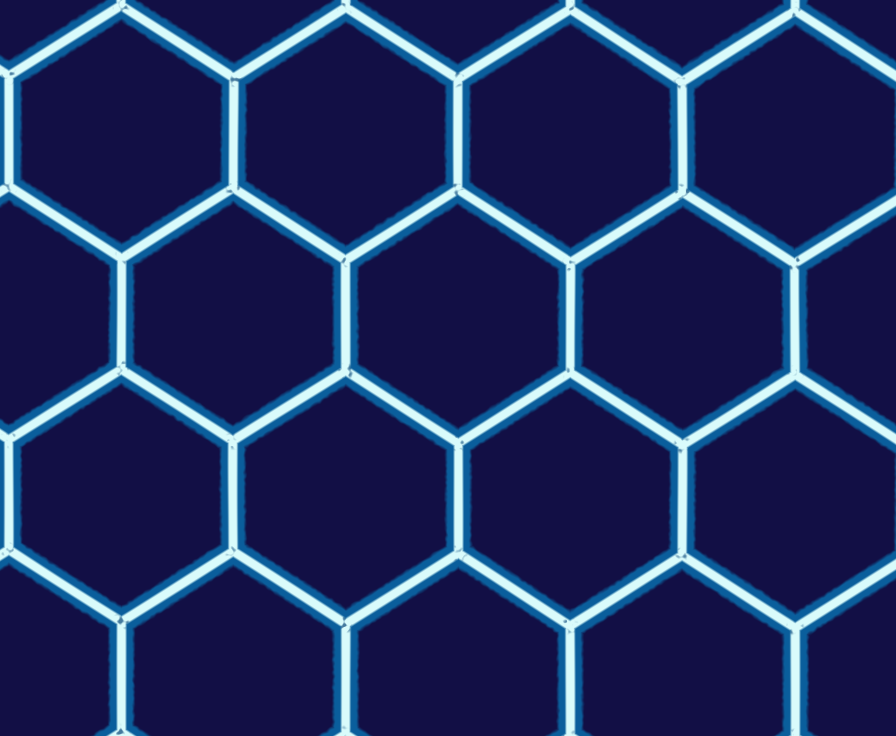
Reproduce this pattern procedurally as a Shadertoy shader.

```glsl
// Lengths are fractions of the canvas height
const float HALF_WIDTH = 0.15254;            // hexagon centre to upright side
const float HALF_SIDE = 0.0751;              // half of an upright side
const float ROOF = 0.0968;                   // rise of the slanted sides
const vec2 CENTRE = vec2(0.4698, 0.8183);    // centre of one hexagon
const float TILT = 0.0085;                   // downward drift of rows to the right

const vec2 CORE_EDGE = vec2(0.0041, 0.0082); // bright line: solid, faded out
const vec2 HALO_EDGE = vec2(0.0138, 0.0196); // blue halo: solid, faded out
const float WOBBLE = 0.0022;                 // drift of the lines
const float WIDTH_VARIATION = 0.0008;
const float HALO_ROUGHNESS = 0.0022;
const float JOINT_RADIUS = 0.014;
const float JOINT_WEAR = 0.9;

const vec3 NIGHT = vec3(0.07, 0.06, 0.27);
const vec3 HALO_BLUE = vec3(0.04, 0.37, 0.61);
const vec3 CORE_WHITE = vec3(0.85, 0.985, 0.985);
const vec3 WORN_BLUE = vec3(0.20, 0.42, 0.58);

vec2 hashGradient(vec2 cell) {
    vec3 q = fract(cell.xyx * vec3(0.1031, 0.1030, 0.0973));
    q += dot(q, q.yzx + 33.33);
    return 2.0 * fract((q.xx + q.yz) * q.zy) - 1.0;
}

float gradientNoise(vec2 p) {
    vec2 cell = floor(p), f = fract(p);
    vec2 u = f * f * f * (f * (f * 6.0 - 15.0) + 10.0);
    vec2 right = vec2(1.0, 0.0), up = vec2(0.0, 1.0);
    float low = mix(dot(hashGradient(cell), f),
                    dot(hashGradient(cell + right), f - right), u.x);
    float high = mix(dot(hashGradient(cell + up), f - up),
                     dot(hashGradient(cell + 1.0), f - 1.0), u.x);
    return mix(low, high, u.y);
}

// Signed distance to the sides of a hexagon, for a point folded to one quarter
float hexDistance(vec2 p) {
    vec2 roofNormal = normalize(vec2(ROOF, HALF_WIDTH));
    float roof = dot(p - vec2(HALF_WIDTH, HALF_SIDE), roofNormal);
    return max(p.x - HALF_WIDTH, roof);
}

// Distance to the nearest line (x) and to the nearest joint (y)
vec2 honeycomb(vec2 p) {
    vec2 halfPeriod = vec2(HALF_WIDTH, 2.0 * HALF_SIDE + ROOF);
    vec2 even = abs(mod(p + halfPeriod, 2.0 * halfPeriod) - halfPeriod);
    vec2 odd = abs(mod(p, 2.0 * halfPeriod) - halfPeriod);
    vec2 local = hexDistance(even) < hexDistance(odd) ? even : odd;
    float joint = min(length(local - vec2(0.0, HALF_SIDE + ROOF)),
                      length(local - vec2(HALF_WIDTH, HALF_SIDE)));
    return vec2(abs(hexDistance(local)), joint);
}

// Coverage falling from one to zero, never sharper than a pixel
float band(vec2 edge, float d, float pixel) {
    float middle = 0.5 * (edge.x + edge.y);
    float halfSoft = max(0.5 * (edge.y - edge.x), pixel);
    return 1.0 - smoothstep(middle - halfSoft, middle + halfSoft, d);
}

void mainImage(out vec4 fragColor, in vec2 fragCoord) {
    float pixel = 1.0 / iResolution.y;
    vec2 uv = fragCoord * pixel;

    // Slightly tilted, uneven grid
    vec2 p = uv - CENTRE;
    p.y += TILT * p.x;
    p += WOBBLE * vec2(gradientNoise(uv * 4.0), gradientNoise(uv * 4.0 + 37.0));
    vec2 dist = honeycomb(p);

    // Halo with a rough rim, core of varying width
    float rough = HALO_ROUGHNESS * gradientNoise(uv * 130.0);
    float halo = band(HALO_EDGE, dist.x + rough, pixel);
    float width = WIDTH_VARIATION * gradientNoise(uv * 6.0 + 11.0);
    float core = band(CORE_EDGE, dist.x + width, pixel);

    // Worn specks around the joints
    float speck = smoothstep(0.05, 0.45, gradientNoise(uv * 125.0 + 71.0));
    float wear = JOINT_WEAR * speck
               * (1.0 - smoothstep(0.5 * JOINT_RADIUS, JOINT_RADIUS, dist.y));

    vec3 color = mix(NIGHT, HALO_BLUE, halo);
    color = mix(color, mix(CORE_WHITE, WORN_BLUE, wear), core);
    fragColor = vec4(color, 1.0);
}
```
